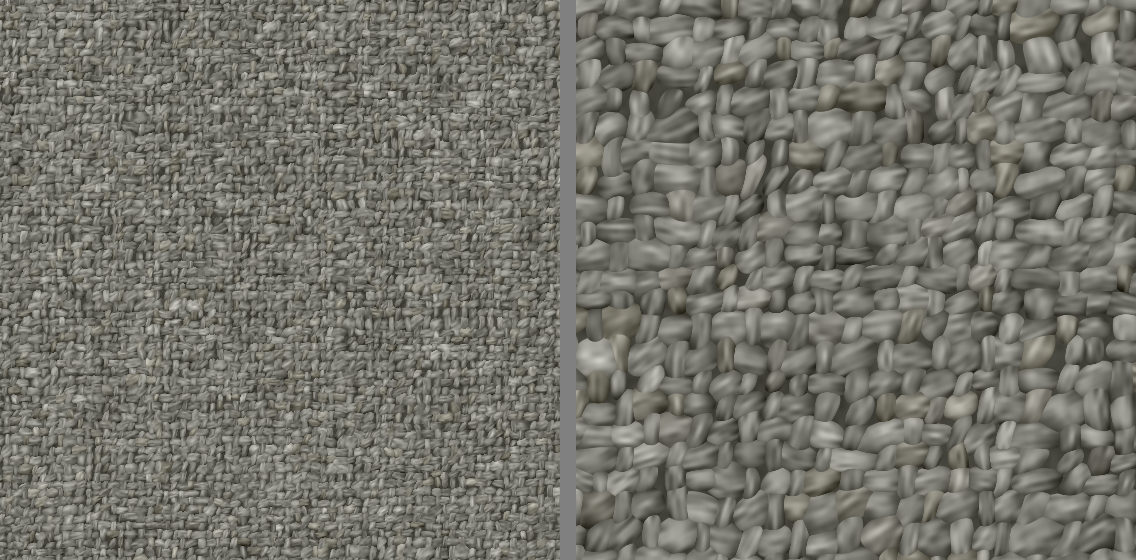
Left, the full canvas; right, a detail of the centre.
Reproduce this texture procedurally as a WebGL 2 fragment shader.

```glsl
#version 300 es
precision highp float;

uniform vec2 u_resolution;
out vec4 fragColor;

vec3 hash3(vec2 p) {
    vec3 q = fract(p.xyx * vec3(0.1031, 0.1030, 0.0973));
    q += dot(q, q.yxz + 33.33);
    return fract((q.xxy + q.yzz) * q.zyx);
}

float valueNoise(vec2 p) {
    vec2 cell = floor(p);
    vec2 f = fract(p);
    f = f * f * (3.0 - 2.0 * f);
    float low = mix(hash3(cell).x, hash3(cell + vec2(1.0, 0.0)).x, f.x);
    float high = mix(hash3(cell + vec2(0.0, 1.0)).x, hash3(cell + 1.0).x, f.x);
    return mix(low, high, f.y);
}

vec2 rotate(vec2 v, float angle) {
    float c = cos(angle);
    float s = sin(angle);
    return vec2(c * v.x + s * v.y, c * v.y - s * v.x);
}

void main() {
    vec2 uv = gl_FragCoord.xy / u_resolution.y;

    // Uneven thread widths and a loose hand-spun wobble
    vec2 p = uv * vec2(64.0, 66.0);
    p.x += 0.7 * valueNoise(uv * vec2(27.0, 3.0));
    p.y += 0.7 * valueNoise(uv * vec2(4.0, 27.0) + 40.0);
    p += 0.4 * vec2(valueNoise(uv * 40.0 + 9.0), valueNoise(uv * 40.0 + 87.0));

    // Dark gaps between the threads
    float tone = 0.26;
    float warmth = 0.0;
    float top = 0.0;

    // Each crossing shows one rounded piece of warp or weft
    for (int j = -1; j <= 1; j++) {
        for (int i = -1; i <= 1; i++) {
            vec2 id = floor(p) + vec2(i, j);
            vec3 place = hash3(id + 13.0);
            vec3 look = hash3(id + 171.0);
            bool weft = (mod(id.x + id.y, 2.0) < 0.5) != (place.z > 0.93);

            vec2 d = p - id - 0.5 - 0.3 * (place.xy - 0.5);
            d = rotate(d, weft ? mix(-0.1, 0.6, look.x) : mix(-0.45, 0.1, look.x));
            vec2 radius = weft ? vec2(0.83, 0.59) : vec2(0.41, 0.78);
            vec2 e = d / (radius * mix(0.82, 1.18, look.y));
            float edge = pow(dot(pow(abs(e), vec2(2.4)), vec2(1.0)), 0.9);
            float height = (1.0 - edge) * mix(0.8, 1.1, place.x);

            // Fine fibres run along the thread
            vec2 grain = weft ? d * vec2(1.8, 5.0) : d * vec2(5.5, 1.8);
            float fibre = valueNoise(grain + id * 7.0) - 0.5;

            float rim = min(edge, 1.0);
            float lit = 0.54 + 0.12 * (look.z - 0.5) + 0.27 * fibre;
            lit += dot(e, vec2(-0.035, 0.085)) - 0.21 * rim;
            lit += 0.08 * smoothstep(0.92, 0.97, look.z) * (1.0 - rim);

            float cover = smoothstep(-0.06, 0.08, height - top);
            tone = mix(tone, lit, cover);
            warmth = mix(warmth, smoothstep(0.8, 1.0, place.y), cover);
            top = max(top, height);
        }
    }

    // Faint long streaks and loose fuzz
    tone += 0.03 * (valueNoise(uv * vec2(34.0, 3.0) + 5.0) - 0.5);
    tone += 0.07 * (valueNoise(uv * vec2(230.0, 200.0)) - 0.5);

    vec3 color = tone + vec3(0.0, -0.003, -0.034);
    color += warmth * vec3(0.009, -0.002, -0.018);
    fragColor = vec4(clamp(color, 0.0, 1.0), 1.0);
}
```
